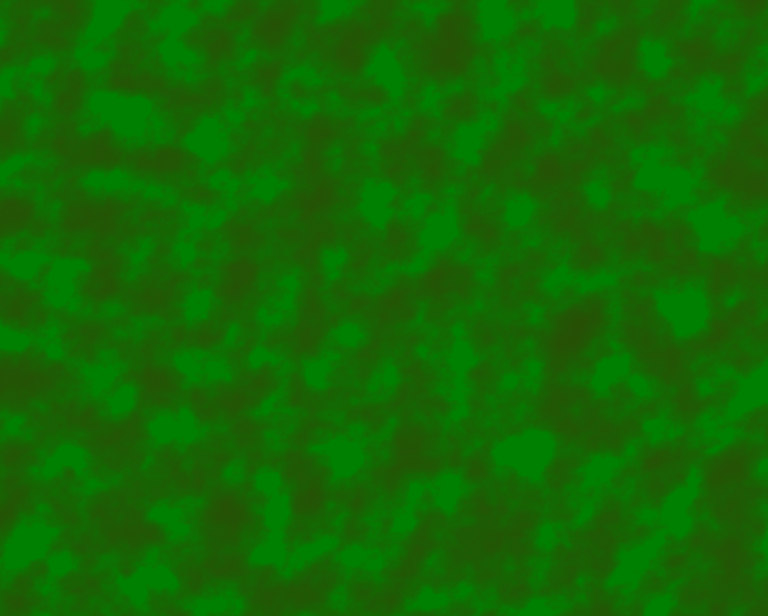
Write a WebGL 1 fragment shader that draws this texture.

```glsl
precision highp float;

uniform vec2 u_resolution;

const vec3 LEAF_GREEN = vec3(0.0, 0.502, 0.0);
const vec3 EARTH_BROWN = vec3(0.16, 0.302, 0.022);

const float CELLS_PER_HEIGHT = 12.5;  // scale of the largest patches
const float PATCH_ANGLE = 0.55;       // direction of the slight stretch
const float PATCH_STRETCH = 1.16;
const float SPOT_JITTER = 0.8;
const int OCTAVES = 5;
const float OCTAVE_GAIN = 0.5;
const float OCTAVE_SCALE = 2.03;
const vec2 OCTAVE_SHIFT = vec2(17.3, 41.7);
const float EARTH_DEPTH = 0.68;       // mean thickness of the brown cover
const float EARTH_CONTRAST = 2.05;
const float TAU = 6.2831853;

// Random point (xy) and direction (z) of a cell
vec3 hash3(vec2 cell) {
  vec3 q = fract(cell.xyx * vec3(0.1031, 0.1030, 0.0973));
  q += dot(q, q.yxz + 33.33);
  return fract((q.xxy + q.yzz) * q.zyx);
}

// Cellular noise: each cell holds a spot with one light and one dark side,
// which balances out over larger areas
float spotNoise(vec2 p) {
  vec2 cell = floor(p);
  vec2 local = p - cell;
  float sum = 0.0;
  for (int y = -1; y <= 1; y++) {
    for (int x = -1; x <= 1; x++) {
      vec2 neighbour = vec2(float(x), float(y));
      vec3 spot = hash3(cell + neighbour);
      vec2 centre = 0.5 + SPOT_JITTER * (spot.xy - 0.5);
      vec2 offset = neighbour + centre - local;
      float falloff = max(0.0, 1.0 - dot(offset, offset));
      vec2 slope = vec2(cos(TAU * spot.z), sin(TAU * spot.z));
      sum += dot(slope, offset) * falloff * falloff;
    }
  }
  return sum;
}

// Layers of spots, each finer and fainter
float cloudNoise(vec2 p) {
  float sum = 0.0;
  float amplitude = 1.0;
  for (int i = 0; i < OCTAVES; i++) {
    sum += amplitude * spotNoise(p);
    p = p * OCTAVE_SCALE + OCTAVE_SHIFT;
    amplitude *= OCTAVE_GAIN;
  }
  return sum;
}

void main() {
  vec2 uv = gl_FragCoord.xy / u_resolution.y;

  // Stretch the patches along a shallow diagonal
  vec2 along = vec2(cos(PATCH_ANGLE), sin(PATCH_ANGLE));
  vec2 across = vec2(-along.y, along.x);
  vec2 p = vec2(dot(uv, along) / PATCH_STRETCH, dot(uv, across));
  p = p * CELLS_PER_HEIGHT + 60.0;

  // Brown cover fades exponentially into flat green patches
  float depth = EARTH_DEPTH + EARTH_CONTRAST * cloudNoise(p);
  float greenness = exp(-max(0.0, depth));

  gl_FragColor = vec4(mix(EARTH_BROWN, LEAF_GREEN, greenness), 1.0);
}
```
